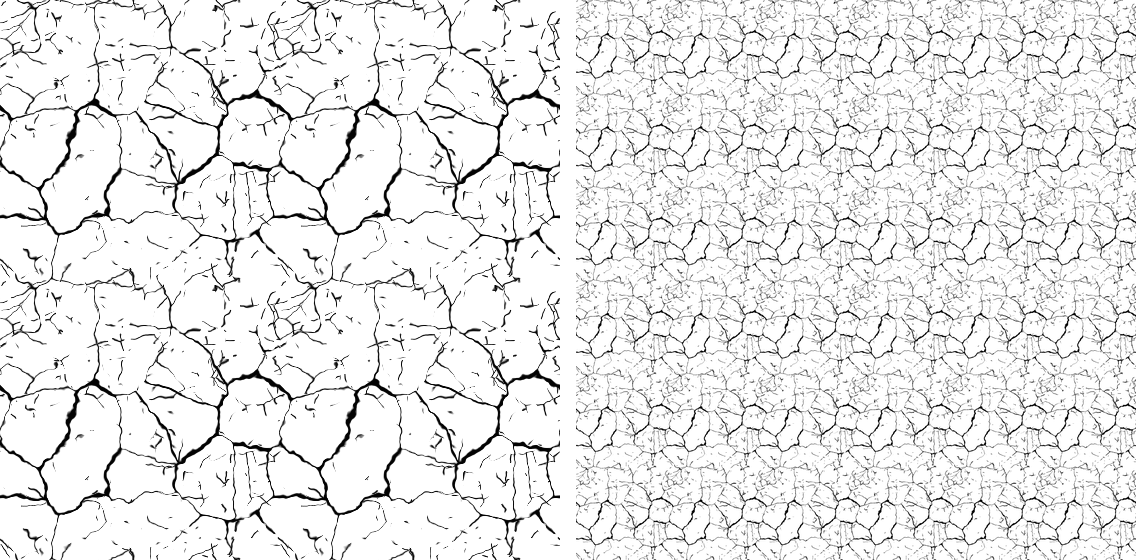
Left: one tile. Right: repeated 3 by 3.
Write a WebGL 1 fragment shader that draws this texture.

```glsl
precision highp float;

uniform vec2 u_resolution;

const float REPEATS = 2.0;
const float TAU = 6.2831853;
const vec3 PAPER = vec3(1.0);
const vec3 INK = vec3(0.01);

vec2 hash2(vec2 p) {
  vec3 q = fract(p.xyx * vec3(0.1031, 0.1030, 0.0973));
  q += dot(q, q.yzx + 33.33);
  return fract((q.xx + q.yz) * q.zy);
}

// Hash of a lattice cell that wraps after the given period
vec2 wrapHash(vec2 cell, float period, float seed) {
  return hash2(mod(cell, period) + seed);
}

// Two-channel value noise, periodic over the unit tile
vec2 noise2(vec2 uv, float period, float seed) {
  vec2 p = uv * period;
  vec2 i = floor(p);
  vec2 f = fract(p);
  f = f * f * (3.0 - 2.0 * f);
  vec2 low = mix(wrapHash(i, period, seed),
                 wrapHash(i + vec2(1.0, 0.0), period, seed), f.x);
  vec2 high = mix(wrapHash(i + vec2(0.0, 1.0), period, seed),
                  wrapHash(i + vec2(1.0, 1.0), period, seed), f.x);
  return mix(low, high, f.y);
}

// Jagged displacement built from four octaves
vec2 jagged(vec2 uv) {
  return uv + 0.050 * (noise2(uv, 6.0, 11.0) - 0.5)
            + 0.026 * (noise2(uv, 15.0, 47.0) - 0.5)
            + 0.013 * (noise2(uv, 37.0, 83.0) - 0.5)
            + 0.005 * (noise2(uv, 83.0, 101.0) - 0.5);
}

float smoothMin(float a, float b, float k) {
  float h = max(k - abs(a - b), 0.0) / k;
  return min(a, b) - 0.25 * h * h * k;
}

// Signed distance to cell borders; each border has its own half width
float cracks(vec2 uv, float cells, float seed, float thin, float thick,
             float missing, float fillet) {
  vec2 p = uv * cells;
  vec2 base = floor(p);
  vec2 f = p - base;
  vec2 nearest = vec2(0.0);
  vec2 toNearest = vec2(8.0);
  for (int y = -1; y <= 1; y++) {
    for (int x = -1; x <= 1; x++) {
      vec2 o = vec2(float(x), float(y));
      vec2 r = o + 0.08 + 0.84 * wrapHash(base + o, cells, seed) - f;
      if (dot(r, r) < dot(toNearest, toNearest)) {
        toNearest = r;
        nearest = o;
      }
    }
  }
  float ownKey = wrapHash(base + nearest, cells, seed + 131.0).x;
  float dist = 1.0;
  for (int y = -2; y <= 2; y++) {
    for (int x = -2; x <= 2; x++) {
      vec2 o = nearest + vec2(float(x), float(y));
      vec2 r = o + 0.08 + 0.84 * wrapHash(base + o, cells, seed) - f;
      vec2 across = r - toNearest;
      if (dot(across, across) > 0.0001) {
        float key = fract(ownKey + wrapHash(base + o, cells, seed + 131.0).x);
        float width = mix(thin, thick, smoothstep(missing, 0.9, key));
        float border = dot(0.5 * (toNearest + r), normalize(across)) / cells;
        if (key > missing) dist = smoothMin(dist, border - width, fillet);
      }
    }
  }
  return dist;
}

// Sparse, randomly turned flecks gathered in clusters
float flecks(vec2 uv, float cells, float density) {
  vec2 p = uv * cells;
  vec2 cell = floor(p);
  vec2 pick = wrapHash(cell, cells, 211.0);
  vec2 jitter = 0.5 * (wrapHash(cell, cells, 257.0) - 0.5);
  float angle = TAU * pick.y;
  vec2 d = (fract(p) - 0.5 - jitter) / cells;
  d = vec2(cos(angle) * d.x + sin(angle) * d.y,
           cos(angle) * d.y - sin(angle) * d.x);
  vec2 radius = mix(vec2(0.003, 0.001), vec2(0.009, 0.0026),
                    wrapHash(cell, cells, 293.0));
  float dist = (length(d / radius) - 1.0) * radius.y;
  return pick.x < density ? dist : 1.0;
}

void main() {
  vec2 uv = fract(gl_FragCoord.xy / u_resolution * REPEATS);
  float pixel = REPEATS / min(u_resolution.x, u_resolution.y);
  vec2 p = jagged(uv);

  // Heavy cracks fade towards the top and bottom of the tile
  float band = smoothstep(-0.75, 0.5, cos(TAU * (uv.y - 0.43)));
  vec2 wear = noise2(uv, 33.0, 151.0);
  vec2 patches = noise2(uv, 9.0, 173.0);
  float rough = noise2(uv, 61.0, 191.0).x;

  // Main network: wear narrows thick lines and breaks thin ones
  float thick = mix(0.0026, 0.0064, band) * (0.5 + 0.5 * wear.x + 0.5 * rough);
  float gap = 0.006 * smoothstep(0.6, 0.85, wear.y) * (1.0 - 0.8 * band);
  float network = cracks(p, 5.0, 19.0, 0.0017, thick, 0.12, 0.007) + gap;

  // Hairline branches and short broken fragments
  float branchGap = 0.012 * smoothstep(0.46, 0.62, patches.x + 0.1 * band)
                  + 0.008 * smoothstep(0.58, 0.75, wear.x);
  float branches = cracks(p, 9.0, 67.0, 0.0010, 0.0026, 0.25, 0.002) + branchGap;
  float shardGap = 0.012 * smoothstep(0.38, 0.5, patches.y + 0.06 * band)
                 + 0.008 * smoothstep(0.45, 0.6, wear.y);
  float shards = cracks(p, 14.0, 37.0, 0.0010, 0.0026, 0.3, 0.002) + shardGap;

  float specks = flecks(p, 22.0, 0.05 + 0.35 * smoothstep(0.5, 0.85, patches.y));

  float dist = min(min(network, branches), min(shards, specks));
  float ink = smoothstep(0.75 * pixel, -0.75 * pixel, dist);
  gl_FragColor = vec4(mix(PAPER, INK, ink), 1.0);
}
```
